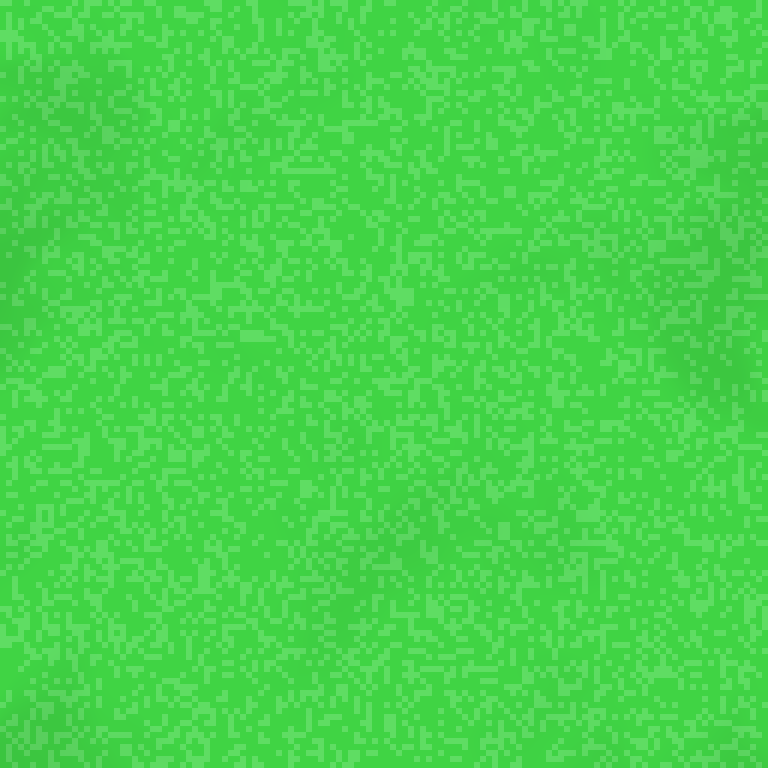
Give the GLSL for this texture, as a Shadertoy shader.

```glsl
// Bright green field of small square grains, two tones, under faint soft shading.

const float CELLS = 128.0;          // grains across the canvas
const float LIGHT_SHARE = 0.32;     // share of lighter grains
const float SHARE_DRIFT = 0.03;     // slow change of that share
const float SHADE_DEPTH = 0.075;    // darkening in the deepest patches
const vec3 BASE_GREEN = vec3(0.250, 0.831, 0.268);
const vec3 LIGHT_GREEN = vec3(0.372, 0.868, 0.390);

// Integer hash of a grid cell, 0 to 1
float hashCell(vec2 cell) {
    uvec2 q = uvec2(ivec2(cell) + 4096);
    uint h = q.x * 73856093u ^ q.y * 19349663u;
    h = (h ^ (h >> 16)) * 73244475u;
    h = (h ^ (h >> 15)) * 73244475u;
    h ^= h >> 16;
    return float(h & 65535u) / 65536.0;
}

// Layered, warped sines, about -1 to 1
float softClouds(vec2 p) {
    float sum = 0.0;
    float amplitude = 0.5;
    for (int i = 0; i < 4; i++) {
        p += 0.45 * sin(p.yx * 1.3 + vec2(1.7, 4.1));
        sum += amplitude * sin(p.x + 0.6) * sin(p.y + 2.2);
        p = mat2(1.36, 1.17, -1.17, 1.36) * p + 2.3;
        amplitude *= 0.55;
    }
    return sum;
}

// 1 for a lighter grain, 0 for a base grain
float grain(vec2 cell) {
    float share = LIGHT_SHARE + SHARE_DRIFT * softClouds(cell / CELLS * 9.0 + 5.0);
    return step(hashCell(cell), share);
}

// Grains with borders smoothed over one pixel
float grainField(vec2 p, float pixel) {
    vec2 corner = floor(p + 0.5);
    vec2 blend = clamp((p - corner) / pixel + 0.5, 0.0, 1.0);
    float below = mix(grain(corner - 1.0), grain(corner - vec2(0.0, 1.0)), blend.x);
    float above = mix(grain(corner - vec2(1.0, 0.0)), grain(corner), blend.x);
    return mix(below, above, blend.y);
}

void mainImage(out vec4 fragColor, in vec2 fragCoord) {
    vec2 uv = fragCoord / iResolution.y;
    float light = grainField(uv * CELLS, CELLS / iResolution.y);
    vec3 color = mix(BASE_GREEN, LIGHT_GREEN, light);

    // Soft darker patches, stronger toward the sides
    float side = smoothstep(0.25, 0.55, abs(uv.x - 0.5));
    float patches = smoothstep(0.0, 0.75, softClouds(uv * 8.0) + 0.2 * side);
    color *= 1.0 - SHADE_DEPTH * patches * mix(0.5, 1.0, side);

    fragColor = vec4(color, 1.0);
}
```
